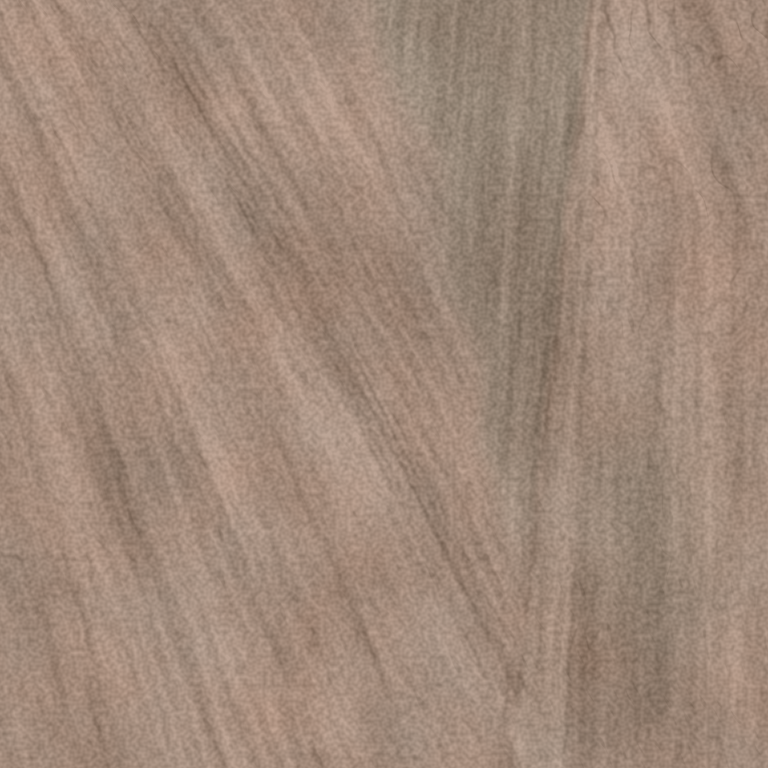
This texture is drawn by a Shadertoy shader. Its source:

```glsl
// Dry bare soil seen from above, with fanned tillage streaks and two converging wheel tracks.

const vec3 DARK_SOIL  = vec3(0.520, 0.435, 0.375);
const vec3 LIGHT_SOIL = vec3(0.700, 0.602, 0.540);
const vec3 GREY_SHIFT = vec3(-0.030, 0.003, 0.004);
const vec3 WARM_SHIFT = vec3(0.018, -0.004, -0.012);
const float BASE_TONE = 0.69;
const float GRAIN_SCALE = 190.0;
const float GRAIN_AMOUNT = 0.50;
const float STREAK_AMOUNT = 0.42;
const float PATCH_AMOUNT = 0.36;
const float TRACK_DEPTH = 0.42;
const float RUT_DEPTH = 0.30;
const float JUNCTION_Y = 0.095;   // height where the two tracks meet

float hash(vec2 p) {
    vec3 q = fract(vec3(p.xyx) * 0.1031);
    q += dot(q, q.yzx + 33.33);
    return fract((q.x + q.y) * q.z);
}

float corner(vec2 cell, vec2 offset) {
    float angle = 6.2832 * hash(cell);
    return dot(vec2(cos(angle), sin(angle)), offset);
}

float gradientNoise(vec2 p) {
    p += 100.0;
    vec2 i = floor(p), f = fract(p);
    vec2 u = f * f * f * (f * (f * 6.0 - 15.0) + 10.0);
    vec2 e = vec2(1.0, 0.0);
    return mix(mix(corner(i, f), corner(i + e, f - e), u.x),
               mix(corner(i + e.yx, f - e.yx), corner(i + 1.0, f - 1.0), u.x), u.y);
}

float fbm(vec2 p) {
    float sum = 0.0, weight = 1.0;
    for (int i = 0; i < 4; i++) {
        sum += weight * gradientNoise(p);
        p = mat2(1.6, 1.2, -1.2, 1.6) * p + 7.3;
        weight *= 0.55;
    }
    return sum;
}

// Long fibres that run along the y axis of p
float streaks(vec2 p) {
    return 0.9 * gradientNoise(p * vec2(16.0, 1.3))
         + 0.8 * gradientNoise(p * vec2(43.0, 3.5) + 11.0)
         + 0.7 * gradientNoise(p * vec2(105.0, 9.0) + 23.0);
}

float line(float d, float width) {
    return exp(-d * d / (width * width));
}

// Uneven strength along a rut
float broken(float y, float seed) {
    return clamp(0.65 + 1.1 * gradientNoise(vec2(y * 9.0, seed))
                      + 0.8 * gradientNoise(vec2(y * 37.0, seed + 5.5)), 0.0, 1.3);
}

void mainImage(out vec4 fragColor, in vec2 fragCoord) {
    vec2 uv = fragCoord / iResolution.xy;
    float rise = uv.y - JUNCTION_Y;
    float wobble = 0.004 * gradientNoise(uv * 9.0) + 0.0035 * gradientNoise(uv * 34.0);
    float x = uv.x + wobble, y = uv.y;

    // Coordinates across each set of furrows
    float fromDiagonal = x - (0.684 - 0.50 * rise - 0.06 * rise * rise);
    float spread = fromDiagonal < 0.0 ? 1.0 - 0.4 * rise : 0.6 + 0.7 * max(rise, 0.0);
    float fan = fromDiagonal / spread;
    float upright = x - 0.07 * y;
    float leaning = x + 0.35 * max(y - 0.72, 0.0) - 0.02 * y;
    float leftRut = x - (0.664 + 0.107 * y);
    float rightRut = x - (0.735 + 0.050 * y);

    // Zones: left field, grey wedge between the tracks, right field
    float edge = 0.69 - 0.13 * rise - 0.10 * rise * rise + 0.035 * gradientNoise(uv * 7.0);
    float pastEdge = smoothstep(-0.02, 0.03, x - edge);
    float rightField = smoothstep(-0.006, 0.008, rightRut);
    float wedge = pastEdge * (1.0 - smoothstep(-0.012, 0.006, leftRut)) * smoothstep(0.12, 0.50, y);
    float strip = smoothstep(-0.005, 0.010, leftRut) * (1.0 - rightField);

    // Streaks, patches and grain
    float fibre = mix(streaks(vec2(fan, y)), streaks(vec2(upright * 1.5, y) + 3.0), pastEdge);
    fibre = mix(fibre, streaks(vec2(leaning, y) + 8.0), rightField);
    float patches = fbm(uv * vec2(5.0, 4.0) + 2.0);
    float grain = gradientNoise(uv * GRAIN_SCALE)
                + 0.6 * gradientNoise(uv * GRAIN_SCALE * 0.47 + 31.0);
    float tone = BASE_TONE + STREAK_AMOUNT * fibre + PATCH_AMOUNT * patches + GRAIN_AMOUNT * grain;

    // Diagonal track: a bundle of close ruts ending at the junction
    float bundle = 0.0;
    for (int i = 0; i < 5; i++) {
        float k = float(i);
        float offset = (k - 2.6) * 0.015 + 0.006 * (hash(vec2(k, 4.0)) - 0.5);
        bundle += line(fan - offset, 0.0042) * broken(y, k * 3.7) * (0.55 + 0.45 * hash(vec2(k, 9.0)));
    }
    bundle += 0.45 * line(fan + 0.003, 0.014);
    tone -= TRACK_DEPTH * bundle * smoothstep(-0.012, 0.015, rise);

    // Wider-spaced ruts over the left field
    float ruts = 0.0;
    for (int i = 0; i < 4; i++) {
        float k = float(i);
        ruts += line(fan + 0.175 + 0.125 * k, 0.006) * broken(y, 20.0 + k * 2.3);
        ruts += 0.7 * line(fan - 0.055 - 0.035 * k, 0.005) * broken(y, 40.0 + k * 2.3) * step(0.0, rise);
    }
    tone -= RUT_DEPTH * ruts * (1.0 - pastEdge);

    // Upright track: pale strip between dark ruts
    float sideRuts = line(leftRut, 0.0045) * broken(y, 61.0) + line(rightRut, 0.0045) * broken(y, 67.0)
                   + 0.7 * line(leftRut + 0.012, 0.004) * broken(y, 73.0)
                   + 0.5 * line(rightRut - 0.035 + 0.03 * y, 0.005) * broken(y, 79.0);
    tone += 0.10 * strip - TRACK_DEPTH * sideRuts;

    // Crinkled cracks on the right and scattered clods elsewhere
    float crack = 1.0 - smoothstep(0.0, 0.11, abs(gradientNoise(vec2(leaning * 30.0, y * 13.0) + wobble * 90.0)));
    crack *= smoothstep(-0.1, 0.3, gradientNoise(uv * 11.0 + 6.0)) * rightField;
    tone -= 0.38 * crack * (0.35 + 0.65 * smoothstep(0.5, 0.75, y));
    float clods = smoothstep(0.28, 0.50, gradientNoise(vec2(fan * 75.0, y * 42.0)));
    tone -= 0.20 * clods * (1.0 - wedge);

    // Damp grey ground in the wedge and the lower right
    vec2 dampOffset = (uv - vec2(0.84, 0.31)) / vec2(0.11, 0.17);
    float damp = exp(-dot(dampOffset, dampOffset)) * rightField;
    float grey = clamp(wedge * (0.8 + 0.5 * patches) + 0.7 * damp + 0.25 * strip, 0.0, 1.0);
    tone -= 0.24 * wedge + 0.26 * damp;

    vec3 soil = mix(DARK_SOIL, LIGHT_SOIL, clamp(tone, -0.35, 1.25));
    soil += GREY_SHIFT * grey + WARM_SHIFT * fbm(uv * 6.0 + 40.0) * (1.0 - grey);
    fragColor = vec4(soil, 1.0);
}
```
